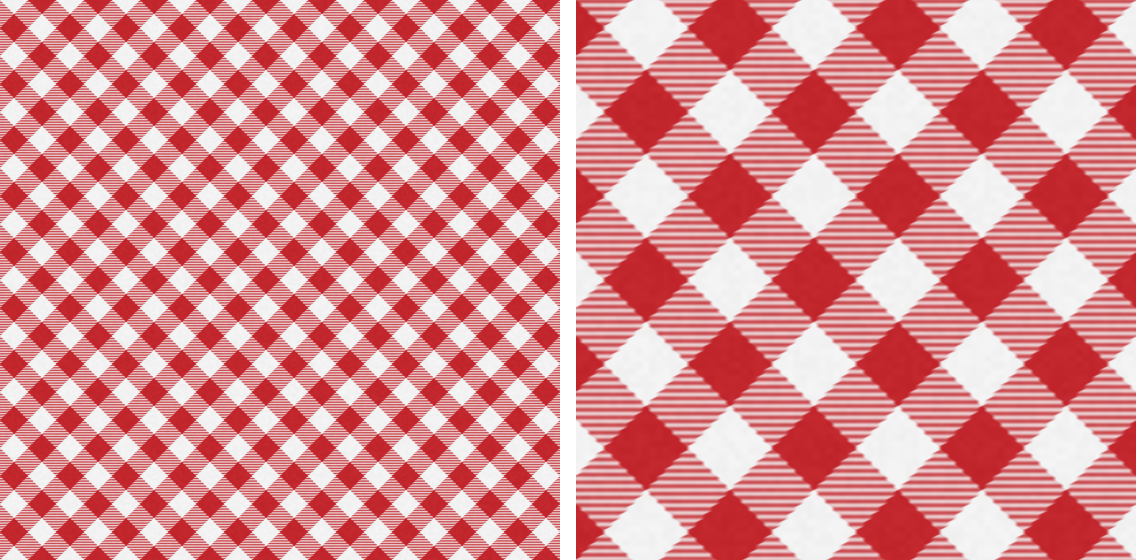
Left, the full canvas; right, a detail of the centre.
This pattern is drawn by a Shadertoy shader. Its source:

```glsl
// Diagonal gingham cloth: two crossing sets of bands, at 45 degrees, form red and
// white diamonds. Fine weft rows show one band set and then the other in turn,
// so single-covered diamonds become thin lines; wrapped noise adds a faint grain.

const float TAU = 6.2831853;
const float REPEATS = 10.0;          // checks across and down
const float ROWS = 22.0;             // weft rows per check
const float ROW_CONTRAST = 0.62;
const float GRAIN_CELLS = 256.0;
const float GRAIN_AMOUNT = 0.025;
const vec2 RED_CENTRE = vec2(0.25, 0.5);
const vec3 RED = vec3(0.76, 0.15, 0.175);
const vec3 WHITE = vec3(0.95);

float hash(vec2 p) {
    return fract(sin(dot(p, vec2(127.1, 311.7))) * 43758.5453);
}

// Value noise that wraps after a whole number of cells
float wrappedNoise(vec2 p, float cells) {
    vec2 i = floor(p);
    vec2 f = fract(p);
    f = f * f * (3.0 - 2.0 * f);
    vec2 a = mod(i, cells);
    vec2 b = mod(i + 1.0, cells);
    return mix(mix(hash(a), hash(vec2(b.x, a.y)), f.x),
               mix(hash(vec2(a.x, b.y)), hash(b), f.x), f.y);
}

// Band half a period wide, centred on whole numbers
float band(float t, float soft) {
    float d = abs(fract(t + 0.5) - 0.5) - 0.25;
    return 1.0 - smoothstep(-soft, soft, d);
}

// Smooth staircase that gives the diagonal edges their woven teeth
float stepped(float t, float steps) {
    return t - sin(TAU * t * steps) / (TAU * steps);
}

// Share of the second band set seen in a weft row, evened out when too fine
float rowMix(float t, float rows, float pixel) {
    float visible = 1.0 - smoothstep(0.45, 0.9, pixel * rows);
    return 0.5 + 0.5 * ROW_CONTRAST * visible * cos(TAU * t * rows);
}

void mainImage(out vec4 fragColor, in vec2 fragCoord) {
    vec2 uv = fragCoord / iResolution.xy;
    float pixel = REPEATS / min(iResolution.x, iResolution.y);
    float soft = max(0.016, pixel);

    // Crossing diagonal bands
    vec2 p = uv * REPEATS - RED_CENTRE;
    float y = stepped(p.y, ROWS);
    float rising = band(p.x - y, soft);
    float falling = band(p.x + y, soft);

    // Alternate the two sets row by row
    float dye = mix(rising, falling, rowMix(p.y, ROWS, pixel));
    vec3 colour = mix(WHITE, RED, dye);

    // Faint cloth grain
    float grain = wrappedNoise(uv * GRAIN_CELLS, GRAIN_CELLS) - 0.5;
    colour += GRAIN_AMOUNT * grain;

    fragColor = vec4(clamp(colour, 0.0, 1.0), 1.0);
}
```
